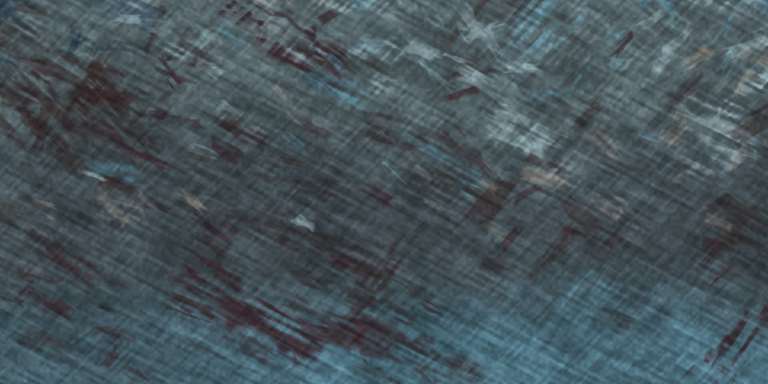
Reproduce this texture procedurally as a WebGL 2 fragment shader.

```glsl
#version 300 es
precision highp float;
// Weathered abstract painting: dry, bristly brush strokes over slate and teal.

uniform vec2 u_resolution;
out vec4 fragColor;

const vec3 SLATE = vec3(0.235, 0.275, 0.295);
const vec3 STONE = vec3(0.315, 0.375, 0.390);
const vec3 TEAL  = vec3(0.285, 0.420, 0.475);
const vec3 BROWN = vec3(0.190, 0.150, 0.145);
const vec3 WINE  = vec3(0.215, 0.130, 0.160);
const vec3 NAVY  = vec3(0.140, 0.210, 0.290);
const vec3 PALE  = vec3(0.540, 0.640, 0.665);
const vec3 CYAN  = vec3(0.310, 0.540, 0.630);
const vec3 TAN   = vec3(0.500, 0.480, 0.445);
const vec3 CREAM = vec3(0.760, 0.740, 0.650);
const float BRISTLES = 85.0;     // bristle tracks per canvas height
const float MAIN_SLOPE = -0.48;  // prevailing stroke angle, radians
const float CROSS_SLOPE = 0.80;  // angle of the crossing strokes
const float WEAVE = 0.30;        // contrast of the fine hatching

vec4 hash4(vec2 p) {
  vec4 q = fract(p.xyxy * vec4(0.1031, 0.1030, 0.0973, 0.1099));
  q += dot(q, q.wzxy + 33.33);
  return fract((q.xxyz + q.yzzw) * q.zywx);
}

float noise(vec2 p) {
  vec2 i = floor(p), f = fract(p);
  f = f * f * (3.0 - 2.0 * f);
  return mix(mix(hash4(i).x, hash4(i + vec2(1, 0)).x, f.x),
             mix(hash4(i + vec2(0, 1)).x, hash4(i + vec2(1, 1)).x, f.x), f.y);
}

float fbm(vec2 p) {
  float sum = 0.0, amp = 0.5;
  for (int i = 0; i < 5; i++) {
    sum += amp * noise(p);
    p = mat2(1.6, 1.2, -1.2, 1.6) * p + 7.3;
    amp *= 0.5;
  }
  return sum;
}

float blob(vec2 p, vec2 centre, vec2 radius) {
  vec2 d = (p - centre) / radius;
  return exp(-dot(d, d));
}

vec2 alongAxis(vec2 p, float angle) {
  vec2 d = vec2(cos(angle), sin(angle));
  return vec2(dot(p, d), dot(p, vec2(-d.y, d.x)));
}

// Regional shares of dark and light paint
float darkShare(vec2 p) {
  return 0.06 + 0.85 * blob(p, vec2(0.18, 0.78), vec2(0.34, 0.21))
       + 0.50 * blob(p, vec2(0.62, 0.20), vec2(0.45, 0.14))
       + 0.35 * blob(p, vec2(0.95, 0.55), vec2(0.32, 0.10))
       + 0.22 * blob(p, vec2(1.45, 0.36), vec2(0.40, 0.12));
}

float lightShare(vec2 p) {
  return 0.42 * smoothstep(0.62, 1.0, p.y) * smoothstep(0.30, 0.60, p.x)
       + 0.45 * blob(p, vec2(0.76, 0.75), vec2(0.25, 0.10))
       + 0.70 * blob(p, vec2(1.98, 0.70), vec2(0.10, 0.16))
       + 0.32 * blob(p, vec2(1.58, 0.54), vec2(0.35, 0.13))
       + 0.40 * blob(p, vec2(0.35, 0.51), vec2(0.36, 0.09));
}

vec3 ground(vec2 p) {
  float y = p.y + 0.22 * (fbm(p * 3.0) - 0.5);
  vec3 col = mix(SLATE, STONE, smoothstep(0.40, 0.85, y));
  float teal = (1.0 - smoothstep(0.08, 0.36, y)) * (0.55 + 0.45 * smoothstep(0.3, 0.9, p.x));
  return mix(col, TEAL, teal) * (0.80 + 0.40 * fbm(p * 6.0 + 20.0));
}

vec3 strokeColor(vec2 p, vec4 r) {
  if (r.x < darkShare(p)) {
    float blue = blob(p, vec2(0.12, 0.96), vec2(0.35, 0.12));
    return r.z < 0.75 * blue ? NAVY : mix(BROWN, WINE, r.y * r.y);
  }
  if (r.x > 1.0 - lightShare(p)) {
    float cool = max(smoothstep(0.50, 0.80, p.y), blob(p, vec2(0.25, 0.57), vec2(0.35, 0.05)));
    vec3 col = mix(TAN, mix(CYAN, PALE, smoothstep(0.2, 0.7, r.y)), step(r.z, 0.1 + 0.75 * cool));
    return mix(col, CREAM, 0.7 * blob(p, vec2(2.0, 0.74), vec2(0.10, 0.14)) * r.w);
  }
  return ground(p) * (0.82 + 0.38 * r.y);
}

float strokeAngle(vec2 p, vec4 r) {
  float crossing = 0.08 + 0.40 * smoothstep(0.9, 1.5, p.x) + 0.22 * smoothstep(0.5, 0.9, p.y);
  float angle = r.z < crossing ? CROSS_SLOPE : MAIN_SLOPE;
  return angle + (r.w - 0.5) * mix(0.35, 1.0, smoothstep(0.3, 0.9, p.y));
}

// One layer of scattered strokes, one per grid cell
vec3 paintLayer(vec3 col, vec2 p, float cell, float seed, float opacity) {
  vec2 home = floor(p / cell);
  for (int j = -1; j <= 1; j++) for (int i = -1; i <= 1; i++) {
    vec2 id = home + vec2(i, j) + seed;
    vec4 place = hash4(id), tint = hash4(id + 57.0);
    vec2 centre = (id - seed + place.xy) * cell;
    vec2 q = alongAxis(p - centre, strokeAngle(centre, place));
    float grain = noise(vec2(q.x * 9.0, q.y * BRISTLES) + place.xy * 90.0);
    float rag = noise(q * 40.0 + place.zw * 60.0);
    q = abs(q) / cell;
    float ends = smoothstep(0.0, 0.16, 0.65 + 0.27 * tint.w - q.x - 0.40 * grain);
    float sides = smoothstep(0.0, 0.07, 0.16 + 0.18 * place.y - q.y - 0.12 * rag);
    float cover = ends * sides * smoothstep(0.18, 0.65, grain) * opacity;
    col = mix(col, strokeColor(centre, tint), cover * (0.55 + 0.45 * tint.y));
  }
  return col;
}

void main() {
  vec2 p = gl_FragCoord.xy / u_resolution.y;
  vec3 col = ground(p);

  // Broad strokes first, fine ones last
  float cell = 0.36;
  for (int k = 0; k < 5; k++) {
    col = paintLayer(col, p, cell, 31.0 * float(k + 1), 0.85 - 0.06 * float(k));
    cell *= 0.68;
  }

  // Fine hatching and worn, speckled highlights
  vec2 down = alongAxis(p, MAIN_SLOPE), up = alongAxis(p, CROSS_SLOPE);
  float hatch = 0.6 * noise(down * vec2(14.0, 110.0)) + 0.4 * noise(up * vec2(18.0, 120.0) + 40.0);
  col *= 1.0 + WEAVE * (hatch - 0.5) * 2.0;
  float worn = smoothstep(0.55, 0.75, fbm(p * vec2(9.0, 14.0) + 3.0)) * smoothstep(0.45, 0.75, hatch);
  col = mix(col, PALE * 1.15, 0.8 * worn * min(1.0, 1.6 * lightShare(p)));
  col *= 0.90 + 0.20 * noise(p * 120.0);
  fragColor = vec4(clamp(col, 0.0, 1.0), 1.0);
}
```
